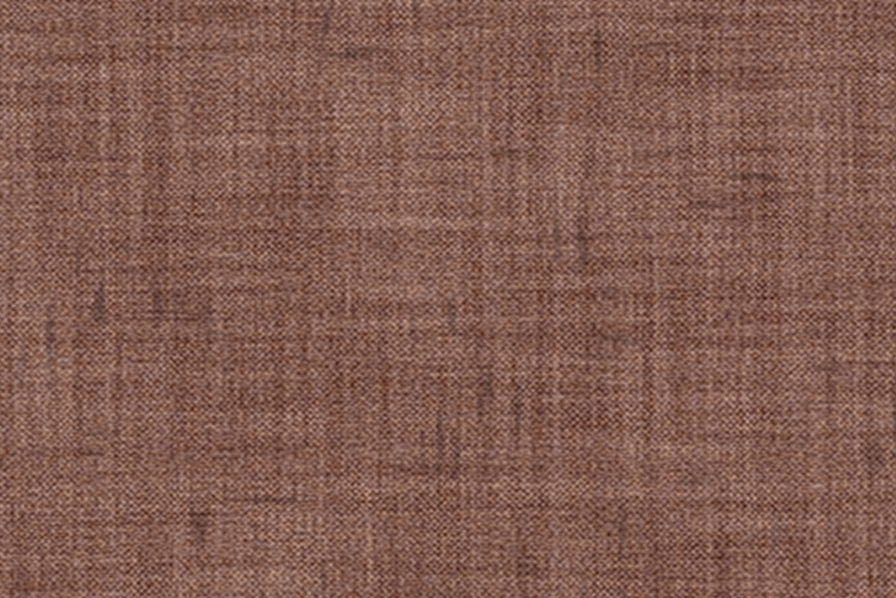
This texture is drawn by a Shadertoy shader. Its source:

```glsl
const vec3 CLOTH = vec3(0.516, 0.366, 0.323);
const vec3 SHADE_AXIS = vec3(1.0, 1.03, 1.0);
const vec3 SLUB_COLOR = vec3(0.33, 0.225, 0.2);
const vec3 WARM_SHIFT = vec3(0.02, 0.0, -0.03);

// Frequencies are counted per canvas height.
const float THREADS = 168.0;
const vec2 GRAIN_FREQ = vec2(112.0, 150.0);
const vec2 WARP_FREQ = vec2(112.0, 2.5);
const vec2 WEFT_FREQ = vec2(3.5, 108.0);
const vec2 WARP_BAND_FREQ = vec2(32.0, 1.2);
const vec2 WEFT_BAND_FREQ = vec2(1.6, 36.0);
const vec2 WARP_SLUB_FREQ = vec2(46.0, 8.0);
const vec2 WEFT_SLUB_FREQ = vec2(7.0, 50.0);

const float WEAVE_DEPTH = 0.084;
const float GRAIN_DEPTH = 0.215;
const float YARN_DEPTH = 0.085;
const float BAND_DEPTH = 0.055;
const float CLOUD_DEPTH = 0.035;
const float SLUB_DEPTH = 0.65;
const float THREAD_WOBBLE = 0.006;
const int SAMPLES = 2;
const float PI = 3.14159265;

// Unit gradient chosen by an integer hash of the lattice cell.
vec2 gradient(vec2 cell) {
    uvec2 q = uvec2(ivec2(cell) + 4096);
    uint h = q.x * 73856093u ^ q.y * 19349663u;
    h = (h ^ (h >> 15)) * 739982445u;
    h = (h ^ (h >> 12)) * 695872825u;
    h ^= h >> 15;
    float angle = float(h & 65535u) * (2.0 * PI / 65536.0);
    return vec2(cos(angle), sin(angle));
}

float gradientNoise(vec2 p) {
    vec2 i = floor(p), f = p - i;
    vec2 u = f * f * f * (f * (f * 6.0 - 15.0) + 10.0);
    vec2 e = vec2(1.0, 0.0);
    float a = dot(gradient(i), f);
    float b = dot(gradient(i + e.xy), f - e.xy);
    float c = dot(gradient(i + e.yx), f - e.yx);
    float d = dot(gradient(i + e.xx), f - e.xx);
    return mix(mix(a, b, u.x), mix(c, d, u.x), u.y);
}

// Alternating over and under crossings of a plain weave.
float plainWeave(vec2 p) {
    vec2 phase = cos(PI * THREADS * p);
    return phase.x * phase.y;
}

// Sparse dark thickenings, kept to a few regions of the cloth.
float slubs(vec2 p, vec2 freq, float seed) {
    float streak = smoothstep(0.14, 0.5, gradientNoise(p * freq + seed));
    float region = smoothstep(0.08, 0.4, gradientNoise(p * 4.5 + seed * 1.7));
    return streak * region;
}

vec3 fabric(vec2 p) {
    // Slightly uneven thread paths
    vec2 wobble = vec2(gradientNoise(p * vec2(9.0, 5.0) + 11.3),
                       gradientNoise(p * vec2(5.0, 9.0) + 47.9));
    vec2 q = p + THREAD_WOBBLE * wobble;

    // Weave and fibre grain
    float fade = 1.0 - smoothstep(0.55, 1.0, THREADS / iResolution.y);
    float relief = 1.0 + 0.9 * gradientNoise(p * 14.0 + 5.2);
    float shade = WEAVE_DEPTH * fade * relief * plainWeave(q);
    shade += GRAIN_DEPTH * gradientNoise(q * GRAIN_FREQ + 23.4);

    // Single yarns, wider bands and broad clouding
    shade += YARN_DEPTH * (gradientNoise(q * WARP_FREQ + 71.6)
                         + gradientNoise(q * WEFT_FREQ + 35.1));
    shade += BAND_DEPTH * (gradientNoise(q * WARP_BAND_FREQ + 83.7)
                         + gradientNoise(q * WEFT_BAND_FREQ + 19.8));
    shade += CLOUD_DEPTH * gradientNoise(p * 2.6 + 61.5);

    // Warm fibres and dark slubs
    float warmth = gradientNoise(q * vec2(38.0, 60.0) + 91.2);
    vec3 color = CLOTH + SHADE_AXIS * shade + WARM_SHIFT * warmth;
    float slub = max(slubs(q, WARP_SLUB_FREQ, 13.6),
                     slubs(q, WEFT_SLUB_FREQ, 57.3));
    return mix(color, SLUB_COLOR + 0.5 * SHADE_AXIS * shade, SLUB_DEPTH * slub);
}

void mainImage(out vec4 fragColor, in vec2 fragCoord) {
    // Average a small grid of samples inside each pixel
    vec3 color = vec3(0.0);
    for (int y = 0; y < SAMPLES; y++) {
        for (int x = 0; x < SAMPLES; x++) {
            vec2 offset = (vec2(x, y) + 0.5) / float(SAMPLES) - 0.5;
            color += fabric((fragCoord + offset) / iResolution.y);
        }
    }
    color /= float(SAMPLES * SAMPLES);
    fragColor = vec4(clamp(color, 0.0, 1.0), 1.0);
}
```
